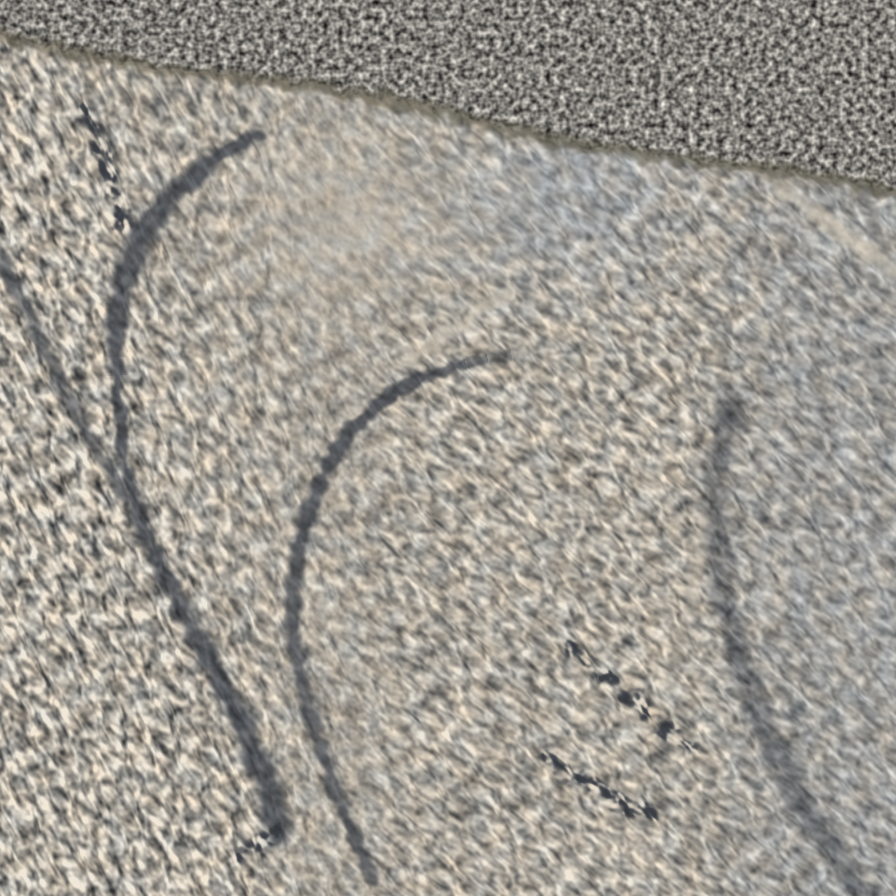
A Shadertoy shader for this texture:

```glsl
#define GRAIN_FREQ 62.0
#define GRAIN_GAIN 0.62
#define ROAD_FREQ 125.0
#define ROAD_GAIN 0.50
#define CURVE_STEPS 18
#define EDGE_ROUGHNESS 0.006
#define SHADOW_COLOR vec3(0.19, 0.195, 0.20)
#define LIGHT_COLOR vec3(0.91, 0.875, 0.815)
#define CREASE_COLOR vec3(0.27, 0.285, 0.31)
#define RIDGE_COLOR vec3(0.82, 0.78, 0.71)

vec2 hashGradient(vec2 cell) {
    vec3 p = fract(cell.xyx * vec3(0.1031, 0.1030, 0.0973));
    p += dot(p, p.yzx + 33.33);
    float angle = 6.2832 * fract((p.x + p.y) * p.z);
    return vec2(cos(angle), sin(angle));
}

float gradientNoise(vec2 p) {
    vec2 i = floor(p), f = fract(p);
    vec2 u = f * f * f * (f * (f * 6.0 - 15.0) + 10.0);
    vec2 e = vec2(1.0, 0.0);
    float a = dot(hashGradient(i), f);
    float b = dot(hashGradient(i + e), f - e);
    float c = dot(hashGradient(i + e.yx), f - e.yx);
    float d = dot(hashGradient(i + 1.0), f - 1.0);
    return mix(mix(a, b, u.x), mix(c, d, u.x), u.y);
}

// Elongated pebbles lying along a direction
float pebbles(vec2 p, vec2 along) {
    along = normalize(along);
    vec2 q = vec2(dot(p, along), dot(p, vec2(-along.y, along.x)));
    q = q * GRAIN_FREQ * vec2(0.85, 1.65);
    q += 0.45 * gradientNoise(q * 0.6 + 9.0);
    return gradientNoise(q) + 0.55 * gradientNoise(q * 1.9 + 31.0);
}

float segmentDistance(vec2 p, vec2 a, vec2 b) {
    vec2 ab = b - a;
    return length(p - a - ab * clamp(dot(p - a, ab) / dot(ab, ab), 0.0, 1.0));
}

// Distance to a cubic curve, and the nearest position along it
vec2 curveDistance(vec2 p, vec2 a, vec2 b, vec2 c, vec2 d) {
    vec2 nearest = vec2(9.0, 0.0), last = a;
    for (int i = 1; i <= CURVE_STEPS; i++) {
        float t = float(i) / float(CURVE_STEPS), s = 1.0 - t;
        vec2 next = s*s*s*a + 3.0*s*s*t*b + 3.0*s*t*t*c + t*t*t*d;
        float dist = segmentDistance(p, last, next);
        if (dist < nearest.x) nearest = vec2(dist, t);
        last = next;
    }
    return nearest;
}

float stroke(float dist, float width) {
    return 1.0 - smoothstep(width * 0.3, width + 0.003, dist);
}

float blob(vec2 p, vec2 center, vec2 size) {
    vec2 q = (p - center) / size;
    return exp(-dot(q, q));
}

void mainImage(out vec4 fragColor, in vec2 fragCoord) {
    vec2 uv = fragCoord / iResolution.xy;
    float clumps = gradientNoise(uv * 13.0) + 0.5 * gradientNoise(uv * 29.0);
    float rough = EDGE_ROUGHNESS * (gradientNoise(uv * 75.0) + gradientNoise(uv * 38.0));

    // Regions of smooth and coarse ground
    float smoothPatch = blob(uv, vec2(0.40, 0.75), vec2(0.17, 0.11));
    float bluePatch = blob(uv, vec2(0.64, 0.78), vec2(0.13, 0.10));
    float rightSide = smoothstep(0.74, 0.90, uv.x);
    float leftSide = 1.0 - smoothstep(0.10, 0.30, uv.x + 0.25 * (uv.y - 0.4));

    // Sandy grain turns from steep to slanted
    float steep = pebbles(uv, vec2(0.55, -1.0));
    float slanted = pebbles(uv + 3.7, vec2(1.0, -0.95));
    float grain = mix(steep, slanted, smoothstep(0.25, 0.50, uv.x));
    grain += 0.22 * gradientNoise(uv * 170.0);
    float gain = GRAIN_GAIN * (1.0 + 0.35 * leftSide - 0.55 * smoothPatch
        - 0.30 * bluePatch - 0.25 * rightSide);
    float tone = 0.66 + gain * grain + 0.10 * clumps
        + 0.05 * smoothPatch - 0.03 * rightSide;
    vec3 color = mix(SHADOW_COLOR, LIGHT_COLOR, clamp(tone, 0.0, 1.05));
    color *= mix(vec3(1.0), vec3(0.94, 0.98, 1.04), max(bluePatch, 0.6 * rightSide));
    color *= 1.0 + vec3(0.05, 0.0, -0.06) * gradientNoise(uv * 42.0 + 5.0);

    // Pale ridges
    float ridge = stroke(segmentDistance(uv, vec2(0.46, 0.60), vec2(0.57, 0.675)) + rough, 0.008);
    ridge = max(ridge, stroke(segmentDistance(uv, vec2(0.86, 0.80), vec2(1.0, 0.695)) + rough, 0.011));
    ridge = max(ridge, 0.6 * stroke(segmentDistance(uv, vec2(0.79, 0.42), vec2(0.745, 0.23)) + rough, 0.010));
    color = mix(color, RIDGE_COLOR, 0.5 * ridge);

    // Long shadowed creases
    vec2 c = curveDistance(uv, vec2(0.285, 0.85), vec2(0.10, 0.75), vec2(0.125, 0.62), vec2(0.137, 0.50));
    float crease = stroke(c.x + rough, 0.007 + 0.011 * sin(3.14 * min(c.y * 1.15, 1.0)));
    c = curveDistance(uv, vec2(0.137, 0.50), vec2(0.15, 0.37), vec2(0.28, 0.22), vec2(0.312, 0.075));
    crease = max(crease, stroke(c.x + rough, 0.008 + 0.011 * c.y));
    c = curveDistance(uv, vec2(0.60, 0.604), vec2(0.42, 0.60), vec2(0.36, 0.50), vec2(0.338, 0.40));
    crease = max(crease, smoothstep(0.0, 0.25, c.y) * stroke(c.x + rough, 0.006 + 0.007 * c.y));
    c = curveDistance(uv, vec2(0.338, 0.40), vec2(0.30, 0.30), vec2(0.36, 0.15), vec2(0.415, 0.02));
    crease = max(crease, 0.9 * stroke(c.x + rough, 0.011 - 0.002 * c.y));
    c = curveDistance(uv, vec2(0.815, 0.545), vec2(0.77, 0.40), vec2(0.82, 0.18), vec2(0.965, 0.0));
    crease = max(crease, 0.62 * stroke(c.x + rough, 0.018));
    c = curveDistance(uv, vec2(-0.01, 0.73), vec2(0.05, 0.62), vec2(0.09, 0.51), vec2(0.155, 0.43));
    crease = max(crease, 0.8 * stroke(c.x + rough, 0.009));

    // Short cracks and pits
    float crack = stroke(segmentDistance(uv, vec2(0.638, 0.277), vec2(0.768, 0.167)) + 2.0 * rough, 0.008);
    crack = max(crack, stroke(segmentDistance(uv, vec2(0.612, 0.154), vec2(0.723, 0.089)) + 2.0 * rough, 0.009));
    crack = max(crack, stroke(segmentDistance(uv, vec2(0.095, 0.88), vec2(0.138, 0.75)) + 2.0 * rough, 0.009));
    crack = max(crack, stroke(segmentDistance(uv, vec2(0.265, 0.045), vec2(0.312, 0.075)) + rough, 0.010));
    crack *= smoothstep(0.35, -0.25, grain);
    float pit = blob(uv, vec2(0.815, 0.535), vec2(0.016, 0.020));
    float dark = max(max(crease * 0.85, crack), 0.8 * pit);
    color = mix(color, CREASE_COLOR * (1.0 + 0.35 * grain), dark);

    // Asphalt strip with a dark, crumbling border
    float border = uv.y - (0.961 - 0.18 * uv.x) + 1.2 * rough + 0.006 * sin(uv.x * 12.0);
    float speck = gradientNoise(uv * ROAD_FREQ) + 0.6 * gradientNoise(uv * ROAD_FREQ * 1.8 + 17.0);
    vec3 road = vec3(0.51, 0.50, 0.48) + ROAD_GAIN * speck * vec3(1.0, 0.98, 0.94);
    color = mix(color, road, smoothstep(-0.003, 0.004, border));
    color = mix(color, vec3(0.34, 0.32, 0.26), 0.55 * stroke(abs(border), 0.009));
    fragColor = vec4(clamp(color, 0.0, 1.0), 1.0);
}
```
